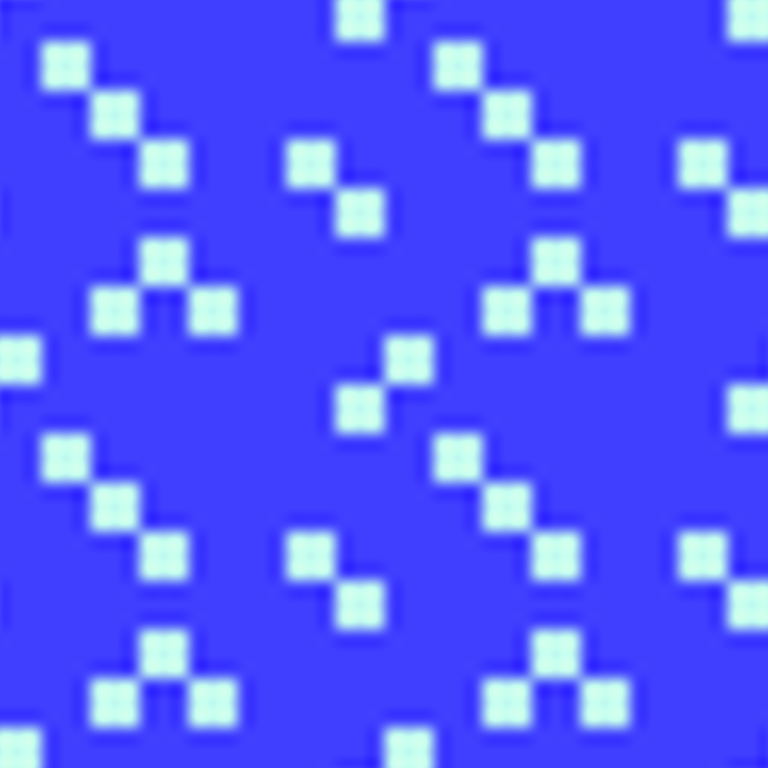
A Shadertoy shader for this pattern:

```glsl
// Soft-edged pale pixel squares in short diagonal runs on blue, tiled every 8 cells.

// 1 if the cell lies on a diagonal run; slope is +1 (down) or -1 (up)
float diagonalRun(vec2 cell, vec2 start, float slope, float count) {
    vec2 d = mod(cell - start, 8.0);
    return float(d.x < count && d.y == mod(slope * d.x, 8.0));
}

// All runs of one 8 by 8 tile, rows counted downward
float isLit(vec2 cell) {
    float lit = diagonalRun(cell, vec2(1, 1), 1.0, 3.0);
    lit = max(lit, diagonalRun(cell, vec2(6, 3), 1.0, 2.0));
    lit = max(lit, diagonalRun(cell, vec2(3, 5), 1.0, 2.0));
    lit = max(lit, diagonalRun(cell, vec2(2, 6), -1.0, 2.0));
    return max(lit, diagonalRun(cell, vec2(7, 0), -1.0, 2.0));
}

// Cubic step with a slight overshoot on both sides, u in thirds of a cell
float ringingStep(float u) {
    float a = abs(u);
    float s = max(1.5 - a, 0.0);
    float rise = a < 0.5 ? 1.25 * a - a * a * a : 0.5 + 0.5 * s * s * (1.0 - s);
    return 0.5 + sign(u) * rise;
}

// Soft bar one cell wide, centred on zero
float softBar(float x) {
    return ringingStep(3.0 * x + 1.5) - ringingStep(3.0 * x - 1.5);
}

void mainImage(out vec4 fragColor, in vec2 fragCoord) {
    vec2 uv = fragCoord / iResolution.y;
    vec2 p = vec2(uv.x, 1.0 - uv.y) * 15.67 + 0.155;

    // Sum the soft squares of the neighbouring cells
    float light = 0.0;
    for (int j = -1; j <= 1; j++) {
        for (int i = -1; i <= 1; i++) {
            vec2 cell = floor(p) + vec2(i, j);
            vec2 d = p - cell - 0.5;
            light += isLit(cell) * softBar(d.x) * softBar(d.y);
        }
    }

    // Unclamped mix keeps the darker rim around each square
    vec3 color = mix(vec3(0.252, 0.247, 1.0), vec3(0.75, 0.97, 0.94), light);
    fragColor = vec4(clamp(color, 0.0, 1.0), 1.0);
}
```
